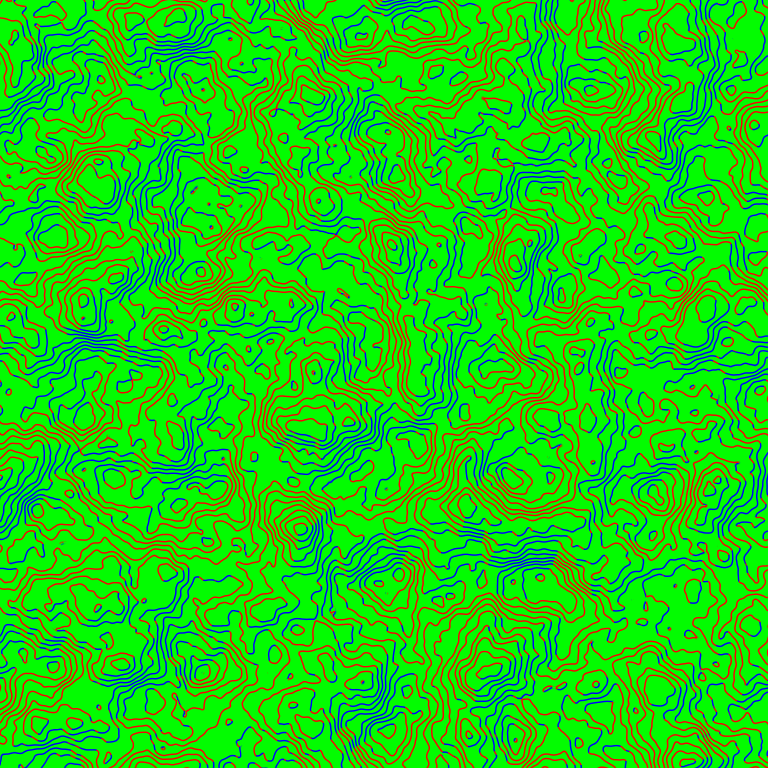
Write a WebGL 2 fragment shader that draws this pattern.

```glsl
#version 300 es
precision highp float;

uniform vec2 u_resolution;
out vec4 fragColor;

const vec3 GROUND = vec3(0.01, 0.99, 0.005);
const vec3 LIT_LINE = vec3(0.99, 0.0, 0.01);
const vec3 SHADE_LINE = vec3(0.0, 0.0, 0.99);

const int OCTAVES = 4;
const float BASE_CELLS = 8.0;
const float GAIN = 0.42;
const float LEVEL_STEP = 0.105;
const float LINE_WIDTH = 0.0019;
const vec2 LIGHT_DIR = vec2(-0.7071, 0.7071);
const float SHADE_LIMIT = -0.38;

// Integer hash of a lattice point, mapped to a unit gradient
vec2 latticeGradient(ivec2 cell) {
    uint h = uint(cell.x) * 1597334677u ^ uint(cell.y) * 3812015801u;
    h = (h ^ (h >> 16)) * 2146121005u;
    h = (h ^ (h >> 15)) * 2221713035u;
    h ^= h >> 16;
    float angle = float(h >> 8) * (6.283185 / 16777216.0);
    return vec2(cos(angle), sin(angle));
}

// Gradient noise: x holds the value, yz the analytic slope
vec3 gradientNoise(vec2 p) {
    ivec2 cell = ivec2(floor(p));
    vec2 f = fract(p);
    vec2 u = f * f * f * (f * (f * 6.0 - 15.0) + 10.0);
    vec2 du = 30.0 * f * f * (f * (f - 2.0) + 1.0);

    vec2 ga = latticeGradient(cell);
    vec2 gb = latticeGradient(cell + ivec2(1, 0));
    vec2 gc = latticeGradient(cell + ivec2(0, 1));
    vec2 gd = latticeGradient(cell + ivec2(1, 1));

    float a = dot(ga, f);
    float b = dot(gb, f - vec2(1.0, 0.0));
    float c = dot(gc, f - vec2(0.0, 1.0));
    float d = dot(gd, f - vec2(1.0, 1.0));

    float value = mix(mix(a, b, u.x), mix(c, d, u.x), u.y);
    vec2 slope = mix(mix(ga, gb, u.x), mix(gc, gd, u.x), u.y)
               + du * (u.yx * (a - b - c + d) + vec2(b, c) - a);
    return vec3(value, slope);
}

// Layered terrain: height and slope in canvas units
vec3 terrain(vec2 p) {
    vec3 sum = vec3(0.0);
    float amplitude = 1.0;
    float cells = BASE_CELLS;
    for (int i = 0; i < OCTAVES; i++) {
        vec2 offset = vec2(17.37, 41.73) * float(i + 1);
        vec3 n = gradientNoise(p * cells + offset);
        sum += amplitude * vec3(n.x, n.yz * cells);
        amplitude *= GAIN;
        cells *= 2.0;
    }
    return sum;
}

// Distance to the nearest level line, in canvas units
float contourDistance(float height, float steepness, float levelStep) {
    float offLevel = abs(fract(height / levelStep) - 0.5) * levelStep;
    return offLevel / steepness;
}

// Share of a pixel covered by a line of the given width
float lineCoverage(float dist, float width, float pixel) {
    return clamp(0.5 + (0.5 * width - dist) / pixel, 0.0, 1.0);
}

void main() {
    float pixel = 1.0 / min(u_resolution.x, u_resolution.y);
    vec2 p = gl_FragCoord.xy * pixel;

    vec3 ground = terrain(p);
    float steepness = max(length(ground.yz), 1e-3);

    // Line colour follows the side of the slope that faces the light
    float facing = dot(-ground.yz / steepness, LIGHT_DIR);
    float lit = smoothstep(-0.08, 0.08, facing - SHADE_LIMIT);
    vec3 lineColor = mix(SHADE_LINE, LIT_LINE, lit);

    float dist = contourDistance(ground.x, steepness, LEVEL_STEP);
    float coverage = lineCoverage(dist, LINE_WIDTH, pixel);
    fragColor = vec4(mix(GROUND, lineColor, coverage), 1.0);
}
```
